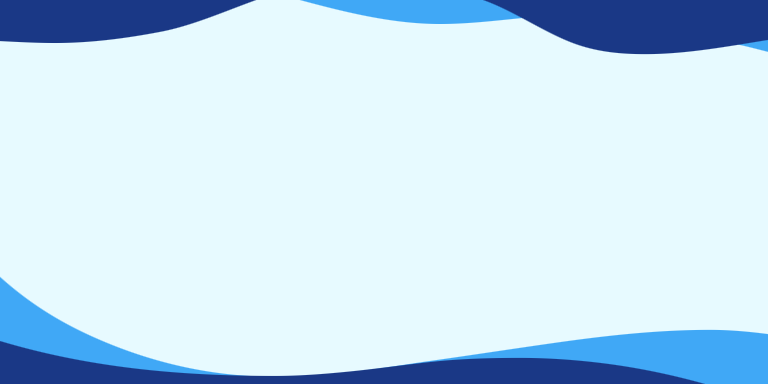
A Shadertoy shader for this background:

```glsl
#define PALE vec3(0.905, 0.980, 1.000)
#define NAVY vec3(0.102, 0.220, 0.525)
#define BLUE vec3(0.250, 0.660, 0.965)
#define EDGE_WIDTH 1.0
#define KNOTS 8

// Smooth curve through knots of (x, height, slope), by cubic Hermite pieces
float curveHeight(vec3 knots[KNOTS], float x) {
    float height = knots[0].y;
    for (int i = 0; i < KNOTS - 1; i++) {
        vec3 a = knots[i], b = knots[i + 1];
        if (x >= a.x) {
            float span = b.x - a.x;
            float t = (x - a.x) / span;
            float s = 1.0 - t;
            height = mix(a.y, b.y, t * t * (3.0 - 2.0 * t))
                   + span * t * s * (a.z * s - b.z * t);
        }
    }
    return height;
}

// Antialiased coverage where the signed distance is positive
float coverage(float signedDistance) {
    return clamp(0.5 + signedDistance / (EDGE_WIDTH * fwidth(signedDistance)), 0.0, 1.0);
}

void mainImage(out vec4 fragColor, in vec2 fragCoord) {
    // Canvas is two units wide and one unit high
    vec2 p = fragCoord / iResolution.xy * vec2(2.0, 1.0);

    // Top waves
    float topBlue = curveHeight(vec3[KNOTS](
        vec3(0.0, 1.2, -0.25), vec3(0.4, 1.1, -0.25),
        vec3(0.781, 1.0, -0.27), vec3(1.146, 0.9375, 0.0),
        vec3(1.359, 0.953, 0.1), vec3(1.65, 0.95, 0.0),
        vec3(1.927, 0.883, -0.22), vec3(2.0, 0.865, -0.25)), p.x);
    float topNavy = curveHeight(vec3[KNOTS](
        vec3(0.0, 0.893, -0.05), vec3(0.143, 0.888, 0.0),
        vec3(0.417, 0.917, 0.19), vec3(0.667, 1.0, 0.36),
        vec3(1.258, 1.0, -0.35), vec3(1.484, 0.891, -0.4),
        vec3(1.68, 0.859, 0.0), vec3(2.0, 0.896, 0.16)), p.x);

    // Bottom waves
    float bottomBlue = curveHeight(vec3[KNOTS](
        vec3(0.0, 0.279, -0.9), vec3(0.26, 0.115, -0.43),
        vec3(0.716, 0.019, 0.0), vec3(0.911, 0.031, 0.1),
        vec3(1.12, 0.06, 0.14), vec3(1.458, 0.109, 0.14),
        vec3(1.849, 0.141, 0.0), vec3(2.0, 0.13, -0.13)), p.x);
    float bottomNavy = curveHeight(vec3[KNOTS](
        vec3(0.0, 0.112, -0.3), vec3(0.716, 0.021, 0.0),
        vec3(0.911, 0.0326, 0.1), vec3(1.12, 0.0573, 0.11),
        vec3(1.354, 0.068, 0.0), vec3(1.5625, 0.055, -0.12),
        vec3(1.836, 0.0, -0.28), vec3(2.0, -0.057, -0.4)), p.x);

    // Layers from back to front
    vec3 color = PALE;
    color = mix(color, BLUE, coverage(p.y - topBlue));
    color = mix(color, BLUE, coverage(bottomBlue - p.y));
    color = mix(color, NAVY, coverage(p.y - topNavy));
    color = mix(color, NAVY, coverage(bottomNavy - p.y));
    fragColor = vec4(color, 1.0);
}
```
